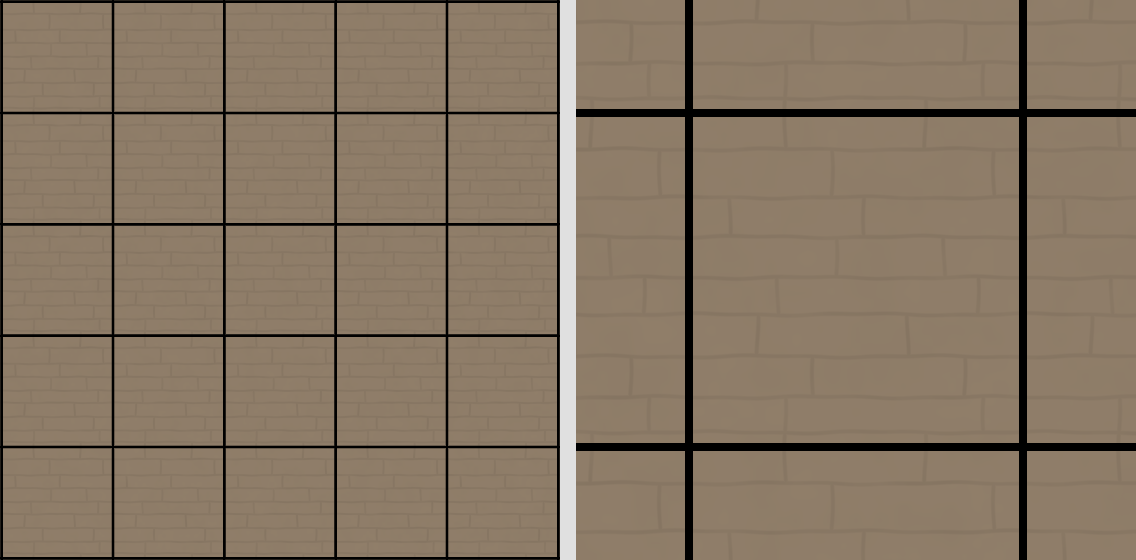
Left, the full canvas; right, a detail of the centre.
This pattern is drawn by a WebGL 1 fragment shader. Its source:

```glsl
precision highp float;

uniform vec2 u_resolution;

const float TAU = 6.2831853;

float hash(vec2 p) {
  p = fract(p * vec2(0.1031, 0.1137));
  p += dot(p, p.yx + 33.33);
  return fract((p.x + p.y) * p.x * 37.0);
}

float valueNoise(vec2 p) {
  vec2 i = floor(p), f = fract(p);
  f = f * f * (3.0 - 2.0 * f);
  return mix(mix(hash(i), hash(i + vec2(1.0, 0.0)), f.x),
             mix(hash(i + vec2(0.0, 1.0)), hash(i + 1.0), f.x), f.y);
}

// Distance between positions that wrap around at 1
float wrapDistance(float a, float b) {
  return abs(fract(a - b + 0.5) - 0.5);
}

// Distance to the mortar, in tile units; the masonry continues across tiles
float mortarDistance(vec2 p) {
  // Course tops, and two upright joints for each pair of courses
  vec4 evenTops = vec4(0.0, 0.297, 0.537, 0.773);
  vec4 oddTops = vec4(0.153, 0.415, 0.647, 0.895);
  mat4 joints = mat4(0.288, 0.707, 0.428, 0.913,
                     0.122, 0.524, 0.441, 0.764,
                     0.266, 0.865, 0.205, 0.655,
                     0.371, 0.825, 0.288, 0.882);
  float depth = fract(1.044 - p.y);
  depth += 0.0025 * sin(TAU * (2.0 * p.x + 3.0 * p.y))
         + 0.0015 * sin(TAU * (5.0 * p.x - 2.0 * p.y));
  float across = p.x + 0.003 * sin(TAU * (4.0 * p.y + p.x));

  float bed = 1.0;
  vec2 upright = joints[3].zw;
  for (int i = 0; i < 4; i++) {
    bed = min(bed, min(wrapDistance(depth, evenTops[i]),
                       wrapDistance(depth, oddTops[i])));
    if (depth >= evenTops[i]) upright = joints[i].xy;
    if (depth >= oddTops[i]) upright = joints[i].zw;
  }
  float joint = min(wrapDistance(across, upright.x),
                    wrapDistance(across, upright.y));
  return min(bed, joint);
}

void main() {
  vec2 uv = gl_FragCoord.xy / u_resolution;
  float pixel = 1.0 / min(u_resolution.x, u_resolution.y);

  // Five by five tiles, centred on the canvas
  float period = 0.1988;
  vec2 tile = (uv - 0.5) / period + 0.5;
  vec2 local = fract(tile);

  // Stone with faint mottling
  float mottling = valueNoise(uv * 45.0) + 0.5 * valueNoise(uv * 140.0) - 0.75;
  vec3 color = vec3(0.56, 0.49, 0.41) * (1.0 + 0.012 * mottling);

  // Soft, unevenly worn mortar
  float mortar = mortarDistance(local) * period;
  float wear = 0.6 + 0.4 * valueNoise(local * 9.0);
  float groove = 1.0 - smoothstep(0.0005, 0.0012 + pixel, mortar);
  color *= 1.0 - 0.065 * wear * groove;

  // Black grid
  vec2 toLine = (0.5 - abs(local - 0.5)) * period;
  float line = min(toLine.x, toLine.y);
  color *= smoothstep(-0.5 * pixel, 0.5 * pixel, line - 0.0024);

  gl_FragColor = vec4(color, 1.0);
}
```
